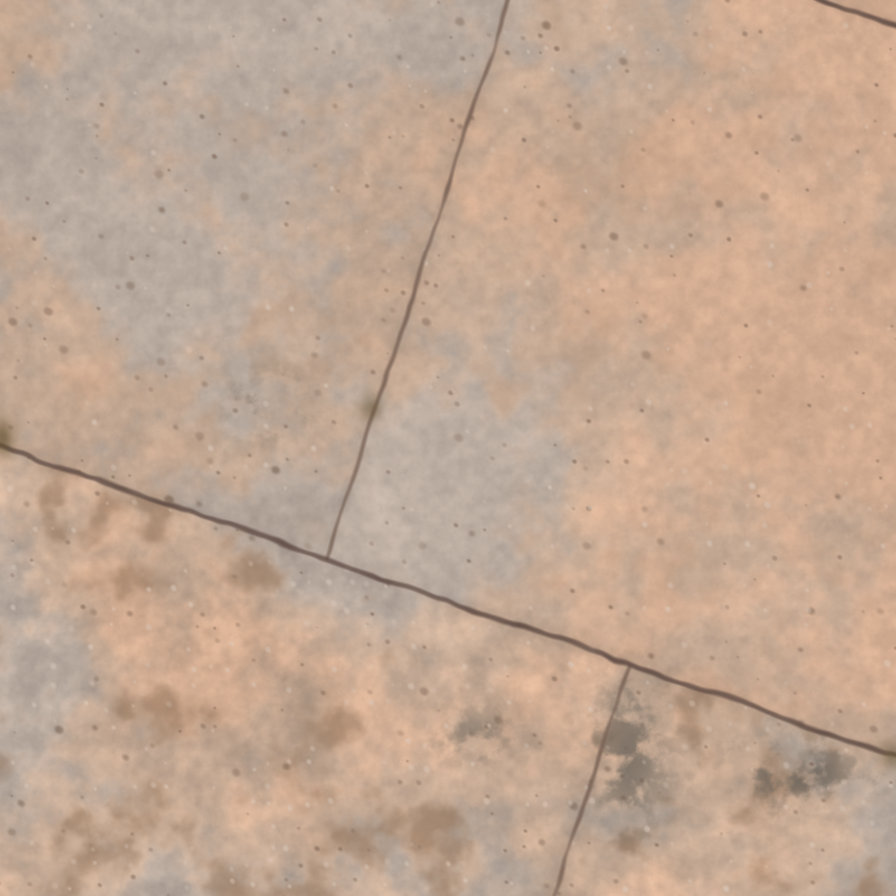
Write a WebGL 1 fragment shader that draws this texture.

```glsl
precision highp float;
// Worn, peach-tan stone paving seen at an angle, with thin dark joints.
// A sheared running bond gives the slabs; layered value noise gives the
// clouds, stains and grain, and hashed cells scatter pits and pale flecks.
uniform vec2 u_resolution;

float hash(vec2 p) {
  vec3 q = fract(p.xyx * 0.1031);
  q += dot(q, q.yzx + 33.33);
  return fract((q.x + q.y) * q.z);
}

float noise(vec2 p) {
  vec2 i = floor(p), f = fract(p);
  f = f * f * (3.0 - 2.0 * f);
  return mix(mix(hash(i), hash(i + vec2(1, 0)), f.x),
             mix(hash(i + vec2(0, 1)), hash(i + vec2(1, 1)), f.x), f.y);
}

// Fractal noise; each octave is turned to hide the lattice.
float fbm(vec2 p) {
  float sum = 0.0, amp = 0.5;
  for (int i = 0; i < 4; i++) {
    sum += amp * noise(p);
    p = mat2(1.6, 1.2, -1.2, 1.6) * p + 17.3;
    amp *= 0.5;
  }
  return sum / 0.9375;
}

float blob(vec2 p, vec2 centre, vec2 radius) {
  vec2 d = (p - centre) / radius;
  return exp(-dot(d, d));
}

// Soft random dots: one possible dot in each cell of a grid.
float specks(vec2 p, float cells, float chance, float size, float soft) {
  vec2 id = floor(p * cells);
  vec2 centre = 0.25 + 0.5 * vec2(hash(id + 3.1), hash(id + 47.7));
  vec2 d = (fract(p * cells) - centre) / cells;
  d = vec2(d.x + 0.5 * d.y, d.y - 0.3 * d.x);
  float r = size * (0.5 + hash(id + 81.3));
  float present = step(hash(id + 12.9), chance) * (0.4 + 0.6 * hash(id + 29.0));
  return present * (1.0 - smoothstep(r - soft, r + soft, length(d)));
}

void main() {
  vec2 p = gl_FragCoord.xy / u_resolution;
  float soft = 0.0012 + 0.7 / u_resolution.y;

  // Slab layout: sheared rows with shifted cross joints
  vec2 wobble = vec2(noise(p * 17.0), noise(p * 17.0 + 50.0)) - 0.5;
  vec2 q = p + 0.005 * wobble + 0.002 * (noise(p * 70.0) - 0.5);
  float v = (q.y + 0.347 * q.x - 0.503) / 0.816;
  float row = floor(v);
  float u = q.x - 0.33 * q.y - 0.239 + 0.379 * row;
  float rowDist = abs(v - floor(v + 0.5)) * 0.771;
  float crossDist = abs(u - floor(u + 0.5)) * 0.95;
  float rough = step(row, -0.5);
  float right = step(0.0, u) * (1.0 - rough);

  // Noise layers, from broad clouds to fine grain
  float cloud = fbm(p * 4.0 + 7.0);
  float blotch = fbm(p * 12.0 + row * 9.0);
  float mottle = fbm(p * 34.0 + 5.0);
  float grain = fbm(p * 95.0);

  // Warm and grey areas of the stone
  float warmth = 0.47 + 1.5 * (cloud - 0.5) + 0.8 * (blotch - 0.5)
               + 0.5 * (mottle - 0.5) - 0.08 * rough;
  warmth += right * (0.06 + 0.75 * (p.x - 0.62) + 0.2 * (p.y - 0.5));
  warmth -= 0.35 * blob(p, vec2(0.46, 0.42), vec2(0.13, 0.12));
  warmth -= 0.35 * blob(p, vec2(0.09, 0.76), vec2(0.08, 0.1));
  warmth += 0.4 * blob(p, vec2(0.13, 0.31), vec2(0.06));
  vec3 stone = mix(vec3(0.745, 0.685, 0.64), vec3(0.78, 0.672, 0.588),
                   smoothstep(0.1, 0.5, warmth));
  stone = mix(stone, vec3(0.825, 0.675, 0.57), smoothstep(0.45, 0.95, warmth));
  float leftShade = (1.0 - rough) * (1.0 - right);
  stone *= 1.0 - 0.025 * leftShade
         + (0.1 + 0.12 * rough) * (blotch - 0.5)
         + (0.1 + 0.14 * rough) * (mottle - 0.5) + 0.13 * (grain - 0.5);

  // Brown stains, strongest on the rough lower slabs
  float stain = smoothstep(0.53, 0.75, 0.65 * fbm(p * 14.0 + 31.0) + 0.35 * mottle);
  stone = mix(stone, vec3(0.56, 0.45, 0.36), stain * (0.15 + 0.5 * rough));

  // Grey lichen broken up by the mottle
  float patches = blob(p, vec2(0.7, 0.16), vec2(0.045, 0.09))
                + blob(p, vec2(0.89, 0.135), vec2(0.09, 0.04))
                + 0.7 * blob(p, vec2(0.3, 0.55), vec2(0.05, 0.045))
                + 0.7 * blob(p, vec2(0.53, 0.18), vec2(0.06, 0.04));
  float flakes = smoothstep(0.44, 0.66, 0.5 * mottle + 0.5 * fbm(p * 60.0 + 3.0));
  stone = mix(stone, vec3(0.4, 0.38, 0.35), min(patches, 1.0) * (0.08 + 0.7 * flakes));

  // Dark pits and pale flecks
  float pits = specks(p, 24.0, 0.16, 0.0035, 0.003)
             + specks(p + 0.37, 53.0, 0.1, 0.002, 0.002);
  stone = mix(stone, vec3(0.45, 0.36, 0.3), 0.55 * min(pits, 1.0));
  float flecks = specks(p.yx + 0.71, 45.0, 0.13 + 0.15 * rough, 0.0025, 0.002);
  stone = mix(stone, vec3(0.87, 0.81, 0.76), 0.5 * flecks);

  // Joints with worn halos and uneven width
  float wear = noise(p * 38.0 + 11.0);
  float crossLine = 1.0 - smoothstep(0.0, 0.0015 + 0.0016 * wear + soft, crossDist);
  float rowLine = 1.0 - smoothstep(0.0006, 0.0022 + 0.0018 * wear + soft, rowDist);
  float halo = exp(-min(rowDist, crossDist) / 0.008);
  stone *= 1.0 - 0.07 * halo;
  stone = mix(stone, vec3(0.47, 0.38, 0.33), crossLine * (0.5 + 0.4 * wear));
  stone = mix(stone, vec3(0.38, 0.3, 0.27), rowLine * (0.7 + 0.25 * wear));

  // Soil caught in the joints
  float soil = blob(p, vec2(0.003, 0.512), vec2(0.013, 0.02))
             + 0.7 * blob(p, vec2(0.414, 0.545), vec2(0.012, 0.014))
             + blob(p, vec2(0.997, 0.157), vec2(0.014, 0.014));
  stone = mix(stone, vec3(0.4, 0.33, 0.21), min(soil, 1.0) * (0.4 + 0.6 * mottle));

  gl_FragColor = vec4(stone, 1.0);
}
```
